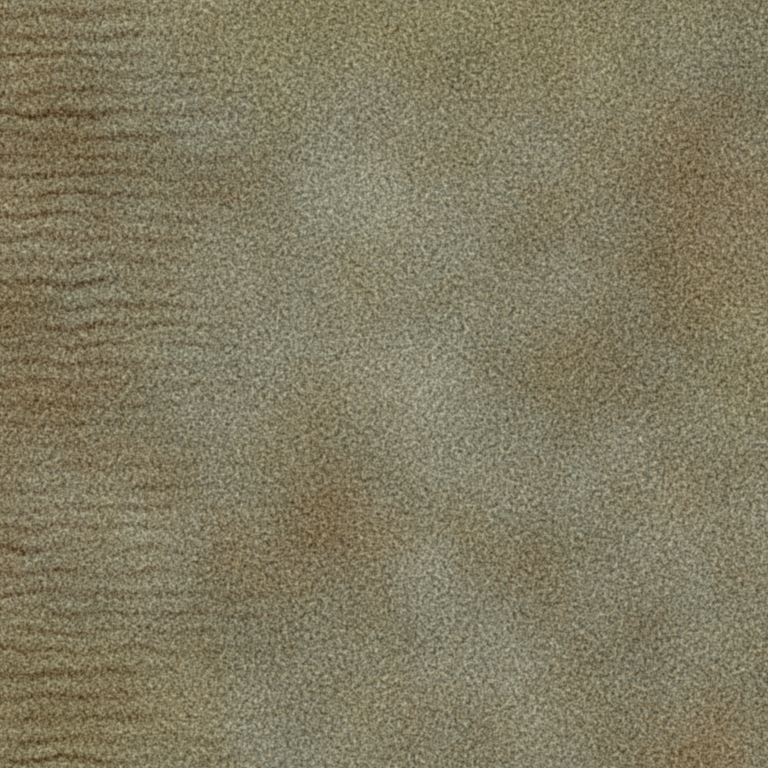
Write a Shadertoy shader that draws this texture.

```glsl
// Weathered grey-olive plaster with fine grain, soft stains and brown ripples on the left.

// Unit gradient pointing in a random direction for each lattice cell.
vec2 randomGradient(vec2 cell) {
    vec3 p = fract(cell.xyx * vec3(0.1031, 0.1030, 0.0973));
    p += dot(p, p.yzx + 33.33);
    float angle = 6.2832 * fract((p.x + p.y) * p.z);
    return vec2(cos(angle), sin(angle));
}

float gradientNoise(vec2 p) {
    vec2 cell = floor(p), f = p - cell;
    vec2 u = f * f * f * (f * (f * 6.0 - 15.0) + 10.0);
    vec2 e = vec2(0.0, 1.0);
    float a = dot(randomGradient(cell), f);
    float b = dot(randomGradient(cell + e.yx), f - e.yx);
    float c = dot(randomGradient(cell + e.xy), f - e.xy);
    float d = dot(randomGradient(cell + e.yy), f - e.yy);
    return mix(mix(a, b, u.x), mix(c, d, u.x), u.y);
}

float cloudNoise(vec2 p) {
    float sum = 0.0, weight = 1.0;
    for (int i = 0; i < 5; i++) {
        sum += weight * gradientNoise(p);
        p = mat2(1.6, 1.2, -1.2, 1.6) * p + 17.3;
        weight *= 0.62;
    }
    return sum;
}

// Octaves turned against each other, so that no lattice shows.
float grainNoise(vec2 uv) {
    float sum = 0.0, frequency = 150.0;
    vec2 p = mat2(0.8, 0.6, -0.6, 0.8) * uv;
    for (int i = 0; i < 3; i++) {
        sum += gradientNoise(p * frequency + 71.0);
        p = mat2(0.878, 0.479, -0.479, 0.878) * p;
        frequency *= 1.42;
    }
    return sum;
}

// Soft round patch, 1 at its centre.
float patchAt(vec2 uv, vec2 centre, vec2 size) {
    vec2 d = (uv - centre) / size;
    return exp(-dot(d, d));
}

// Short, nearly straight horizontal lines that thin out to the right.
float ripples(vec2 uv) {
    float row = uv.y * 37.0 + 0.45 * gradientNoise(uv * vec2(17.0, 15.0))
              + 0.5 * gradientNoise(uv * vec2(1.5, 9.0) + 40.0);
    float offset = fract(row) - 0.5;
    float line = exp(-offset * offset * 30.0) - 0.28;
    float id = floor(row) * 3.71 + 0.4;
    float breaks = 0.65 + 1.1 * gradientNoise(vec2(uv.x * 9.0, id))
                 + 0.6 * gradientNoise(vec2(uv.x * 23.0, id + 50.0));
    float reach = 1.0 - smoothstep(0.06, 0.42, uv.x + 0.14 * gradientNoise(uv * vec2(5.0, 9.0) + 9.0));
    float calmBand = 1.0 - 0.7 * patchAt(uv, vec2(0.1, 0.42), vec2(0.5, 0.06));
    return line * clamp(breaks, 0.0, 1.3) * reach * calmBand;
}

void mainImage(out vec4 fragColor, in vec2 fragCoord) {
    vec2 uv = fragCoord / iResolution.xy;

    // Broad stains over a grey-green ground
    float cloud = cloudNoise(uv * 4.5 + 5.0);
    float brown = 0.55 * patchAt(uv, vec2(0.42, 0.30), vec2(0.15, 0.12))
                + 0.55 * patchAt(uv, vec2(0.92, 0.72), vec2(0.24, 0.26))
                + 0.65 * patchAt(uv, vec2(0.90, 0.03), vec2(0.15, 0.10))
                + 0.65 * (1.0 - smoothstep(0.0, 0.35, uv.x))
                + 0.12 + 0.55 * cloudNoise(uv * 6.0 + 31.0);
    float olive = 0.65 * patchAt(uv, vec2(0.55, 1.0), vec2(0.40, 0.13))
                + 0.5 * patchAt(uv, vec2(0.98, 0.53), vec2(0.07, 0.08))
                + 0.5 * patchAt(uv, vec2(0.12, 0.02), vec2(0.2, 0.2))
                + 0.35 * cloudNoise(uv * 7.0 + 63.0);
    float pale = patchAt(uv, vec2(0.50, 0.67), vec2(0.15, 0.24));

    vec3 color = vec3(0.512, 0.504, 0.420);
    color = mix(color, vec3(0.482, 0.425, 0.315), clamp(brown, 0.0, 1.0));
    color = mix(color, vec3(0.525, 0.490, 0.350), clamp(olive, 0.0, 0.8));
    color += vec3(0.034, 0.038, 0.036) * pale + 0.055 * cloud;

    // Brown ripples
    color -= vec3(0.120, 0.145, 0.135) * ripples(uv);

    // Fine grain with a faint colour shift
    float tint = gradientNoise(uv.yx * 118.0 + 29.0);
    color += 0.155 * grainNoise(uv) * vec3(1.0, 1.0, 0.95);
    color += tint * vec3(0.016, 0.0, -0.020);

    fragColor = vec4(clamp(color, 0.0, 1.0), 1.0);
}
```
